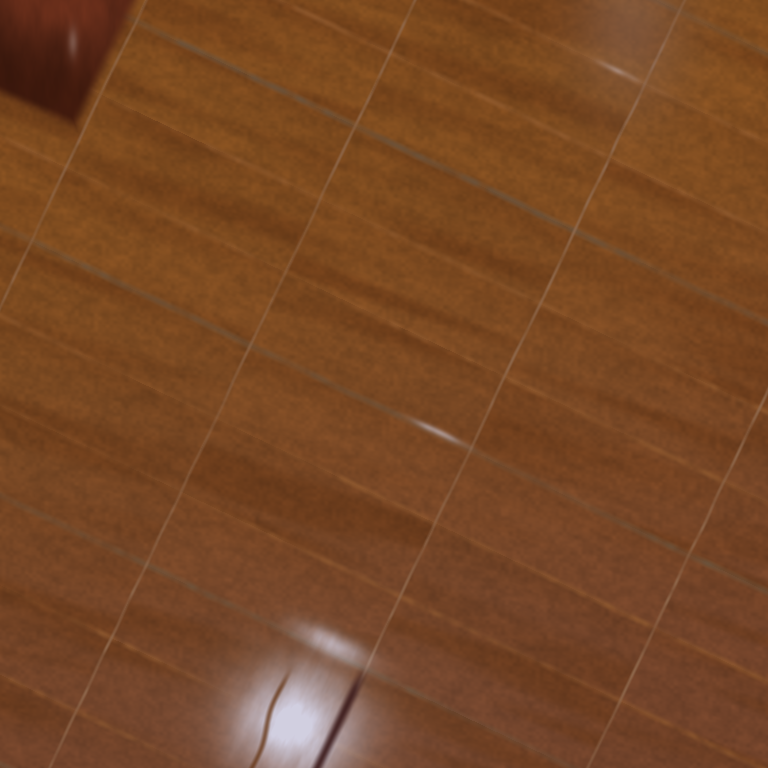
Reproduce this texture procedurally as a three.js fragment shader.

```glsl
varying vec2 vUv;

// Layout, in canvas units
const float TILE = 0.3165;
const float ANGLE = 0.445;
const vec2 NODE = vec2(0.612, 0.414);
const float PLANKS = 3.0;
const float COLUMN_WIDTH = 0.0023;
const float ROW_WIDTH = 0.0046;
const float RIDGE_WIDTH = 0.0042;
const float GRAIN_SLANT = 0.10;

// Colours
const vec3 WOOD_WARM = vec3(0.505, 0.302, 0.122);
const vec3 WOOD_COOL = vec3(0.448, 0.262, 0.165);
const vec3 WOOD_DARK = vec3(0.395, 0.208, 0.080);
const vec3 RIDGE = vec3(0.580, 0.365, 0.190);
const vec3 COLUMN_GROUT = vec3(0.560, 0.410, 0.300);
const vec3 ROW_GROUT = vec3(0.420, 0.325, 0.235);
const vec3 WET_GROUT = vec3(0.230, 0.100, 0.100);
const vec3 GLARE = vec3(0.820, 0.810, 0.880);
const vec3 HAZE = vec3(0.560, 0.440, 0.400);
const vec3 LEG_DARK = vec3(0.250, 0.100, 0.050);
const vec3 LEG_RED = vec3(0.400, 0.175, 0.100);

float hash(vec2 p) {
  vec3 q = fract(vec3(p.xyx) * 0.1031);
  q += dot(q, q.yzx + 33.33);
  return fract((q.x + q.y) * q.z);
}

float noise(vec2 p) {
  vec2 i = floor(p), f = fract(p);
  f = f * f * (3.0 - 2.0 * f);
  return mix(mix(hash(i), hash(i + vec2(1.0, 0.0)), f.x),
             mix(hash(i + vec2(0.0, 1.0)), hash(i + vec2(1.0)), f.x), f.y);
}

float fbm(vec2 p) {
  float sum = 0.0, amp = 0.5;
  for (int i = 0; i < 4; i++) {
    sum += amp * noise(p);
    p = p * 2.03 + 17.1;
    amp *= 0.5;
  }
  return sum;
}

// Soft line of the given half width
float line(float d, float width) {
  return 1.0 - smoothstep(0.0, width * 1.6, abs(d));
}

float glow(vec2 p, vec2 center, vec2 radius) {
  vec2 d = (p - center) / radius;
  return exp(-dot(d, d));
}

// Signed distance to the nearest integer, in canvas units
float gridDistance(float x, float size) {
  return (fract(x + 0.5) - 0.5) * size;
}

vec3 woodColor(vec2 p) {
  vec2 plank = vec2(floor(p.x), floor(p.y * PLANKS));
  float tint = hash(plank + 40.0);
  vec2 grain = vec2(p.x, p.y - GRAIN_SLANT * p.x) + 7.0 * tint + 20.0;
  float bands = noise(grain * vec2(0.9, 8.0)) * 0.6 + noise(grain * vec2(1.6, 17.0)) * 0.4;
  float fibres = fbm(grain * vec2(10.0, 30.0));
  float speckle = noise(vUv * 200.0) + noise(vUv * 110.0 + 9.0) - 1.0;

  float warmth = smoothstep(0.0, 0.85, vUv.y + 0.15 * (0.5 - vUv.x));
  vec3 color = mix(WOOD_COOL, WOOD_WARM, warmth);
  color = mix(color, WOOD_DARK, 0.55 * smoothstep(0.42, 0.85, bands));
  float underRidge = smoothstep(0.5, 0.95, fract(p.y * PLANKS));
  color = mix(color, WOOD_DARK, 0.18 * underRidge);
  return color * (1.0 + 0.14 * (fibres - 0.47) + 0.04 * (tint - 0.5) + 0.08 * speckle);
}

void main() {
  float c = cos(ANGLE), s = sin(ANGLE);
  vec2 offset = vUv - NODE;
  vec2 p = vec2(c * offset.x - s * offset.y, s * offset.x + c * offset.y) / TILE;
  vec3 color = woodColor(p);

  // Plank ridges and tile joints, worn in long and short stretches
  float wear = smoothstep(0.25, 0.75, noise(p * 2.3 + 30.0));
  float chips = 0.55 + 0.9 * (noise(p * 24.0 + 50.0) - 0.5);
  float fade = mix(0.25, 1.0, wear) * chips;
  float sway = 0.0016 * (noise(p * 7.0 + 80.0) - 0.5);
  float ridge = line(gridDistance(p.y * PLANKS, TILE / PLANKS) + sway, RIDGE_WIDTH);
  float row = line(gridDistance(p.y, TILE) + sway, ROW_WIDTH);
  float column = line(gridDistance(p.x, TILE) + sway, COLUMN_WIDTH);
  color = mix(color, RIDGE, ridge * (1.0 - row) * (0.08 + 0.62 * fade));
  color = mix(color, ROW_GROUT, row * (0.22 + 0.75 * fade));
  color = mix(color, COLUMN_GROUT, column * (0.35 + 0.6 * fade));

  // Reflected light
  float below = 1.0 - smoothstep(-1.10, -0.96, p.y);
  float lamp = glow(vUv, vec2(0.385, 0.055), vec2(0.075, 0.075)) * below;
  float lampEdge = glow(p, vec2(-0.17, -0.965), vec2(0.17, 0.05));
  float glint = glow(p, vec2(-0.15, 0.010), vec2(0.10, 0.013));
  float spark = glow(p, vec2(-0.12, 1.67), vec2(0.08, 0.012));
  color = mix(color, HAZE, 0.40 * glow(vUv, vec2(0.82, 0.97), vec2(0.07, 0.11)));
  color = mix(color, HAZE, 0.15 * glow(vUv, vec2(0.40, 0.06), vec2(0.24, 0.15)));
  float streaks = 0.55 + 0.75 * fbm(p * vec2(14.0, 5.0) + 60.0);
  float shine = (1.15 * lamp + 0.7 * lampEdge) * streaks;
  color = mix(color, GLARE, clamp(shine, 0.0, 1.0));
  color = mix(color, GLARE, (0.75 * glint + 0.3 * spark) * (0.5 + 0.7 * chips));

  // Dark joint and ripple across the glare
  float wet = line(p.x + 0.004, 0.020) * below * smoothstep(0.22, 0.08, vUv.y);
  float bend = vUv.x - 0.328 - 0.36 * vUv.y - 0.003 * sin(vUv.y * 60.0);
  float ripple = line(bend, 0.004) * smoothstep(0.14, 0.10, vUv.y);
  color = mix(color, WET_GROUT, 0.9 * wet);
  color = mix(color, WOOD_DARK, 0.75 * ripple);

  // Furniture corner
  vec2 q = vUv - vec2(0.098, 0.837);
  float leg = max(dot(q, vec2(0.902, -0.432)), dot(q, vec2(-0.402, -0.916)));
  vec3 legColor = mix(LEG_DARK, LEG_RED, smoothstep(0.03, 0.15, q.y + 0.3 * q.x));
  legColor *= 0.7 + 0.5 * fbm(vUv * vec2(40.0, 14.0));
  legColor = mix(legColor, HAZE, 0.6 * glow(vUv, vec2(0.095, 0.945), vec2(0.006, 0.018)));
  color = mix(color, legColor, smoothstep(0.010, -0.010, leg));

  gl_FragColor = vec4(color, 1.0);
}
```
